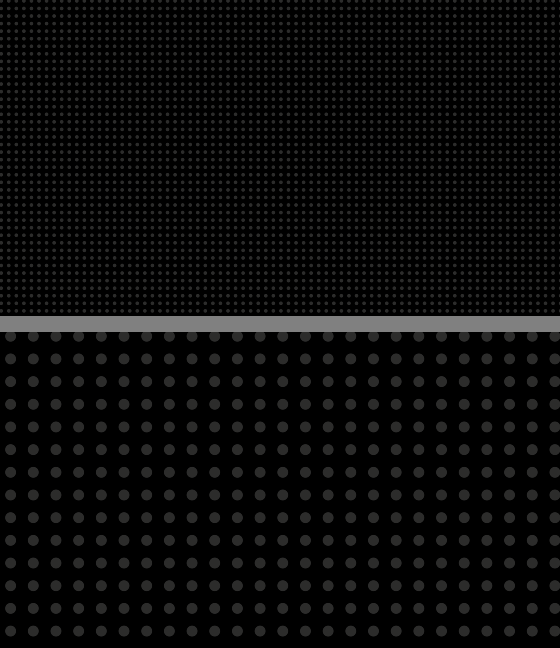
Top: the whole. Bottom: its middle third, enlarged.
Give the GLSL for this pattern, as a Shadertoy shader.

```glsl
// A dense square grid of small charcoal dots on black.
// The canvas is divided into equal cells anchored at the top left,
// and each cell draws one smooth disc from a distance function.

const float ROWS = 41.8;                     // cells per canvas height
const vec2 FIRST_DOT = vec2(0.16, 0.12);     // first centre from top left, in cells
const float DOT_RADIUS = 0.24;               // in cells
const vec3 BACKGROUND = vec3(0.0);
const vec3 DOT_COLOUR = vec3(0.172, 0.172, 0.170);

// Offset from the nearest dot centre, in cells.
vec2 repeatCell(vec2 p, vec2 centre) {
    return fract(p - centre + 0.5) - 0.5;
}

// Signed distance to a disc.
float discDistance(vec2 p, float radius) {
    return length(p) - radius;
}

// Coverage of a shape, smoothed over about one pixel.
float coverage(float dist, float pixel) {
    return 1.0 - smoothstep(-0.5 * pixel, 0.5 * pixel, dist);
}

void mainImage(out vec4 fragColor, in vec2 fragCoord) {
    // Cell coordinates measured down from the top left corner.
    vec2 fromTop = vec2(fragCoord.x, iResolution.y - fragCoord.y);
    float pixel = ROWS / iResolution.y;
    vec2 cell = repeatCell(fromTop * pixel, FIRST_DOT);

    float dot_mask = coverage(discDistance(cell, DOT_RADIUS), pixel);
    fragColor = vec4(mix(BACKGROUND, DOT_COLOUR, dot_mask), 1.0);
}
```
